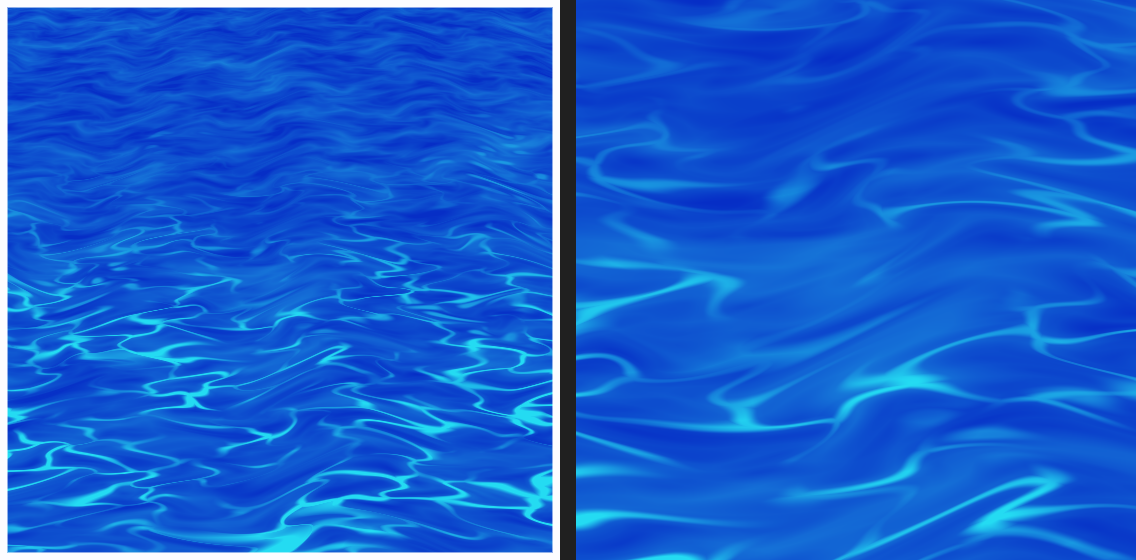
Left, the full canvas; right, a detail of the centre.
A Shadertoy shader for this texture:

```glsl
// Clear blue sea receding from bright caustics below to fine ripples above, in a white frame.
// The canvas is mapped to a receding water plane; warped cellular noise shapes
// both the wave crests (nearest distance) and the caustic net (cell borders).

vec2 hash2(vec2 cell) {
    vec3 h = fract(vec3(cell.xyx) * vec3(0.1031, 0.1030, 0.0973));
    h += dot(h, h.yzx + 33.33);
    return fract((h.xx + h.yz) * h.zy);
}

// Distances to the nearest and second nearest cell points
vec2 cellular(vec2 p) {
    vec2 base = floor(p), f = p - base;
    vec2 nearest = vec2(8.0);
    for (int j = -1; j <= 1; j++)
    for (int i = -1; i <= 1; i++) {
        vec2 cell = vec2(i, j);
        float dist = length(cell + hash2(base + cell + 200.0) - f);
        nearest.y = min(nearest.y, max(nearest.x, dist));
        nearest.x = min(nearest.x, dist);
    }
    return nearest;
}

// Layered sines that bend straight cell borders into liquid curves
vec2 liquidWarp(vec2 p) {
    p += 0.42 * sin(p.yx * vec2(1.3, 1.7) + vec2(0.4, 2.1));
    p += 0.20 * sin(p.yx * vec2(3.7, 2.9) + vec2(4.0, 1.2));
    p += 0.09 * sin(p.yx * vec2(7.9, 6.3) + vec2(1.5, 5.3));
    return p;
}

// Three octaves of crests, long across the view
float ripples(vec2 p) {
    float sum = 0.0, amplitude = 0.46;
    p *= vec2(0.34, 0.6);
    for (int i = 0; i < 3; i++) {
        sum += amplitude * cellular(p).x;
        p = mat2(0.99, 0.12, -0.12, 0.99) * p * 2.03 + 17.3;
        amplitude *= 0.66;
    }
    return sum;
}

vec3 water(vec2 uv) {
    // Receding plane, with crests tilting gently across the width
    float y = uv.y - 0.025 * sin(5.0 * uv.x - 2.0);
    float depth = 1.4 - y;
    vec2 plane = vec2(10.0 * (uv.x - 0.45) / depth, -32.0 * log(depth));
    vec2 flow = liquidWarp(plane);

    // Body of the water with broad light and dark drifts
    float drift = sin(uv.x * 5.0 + 3.0 * sin(uv.y * 6.0)) * sin(uv.y * 17.0 + 2.0 * uv.x);
    float tone = 0.53 + 2.3 * (ripples(flow) - 0.49) + 0.09 * drift;
    vec3 color = mix(vec3(0.035, 0.23, 0.79), vec3(0.08, 0.43, 0.84), clamp(tone, -0.25, 1.6));

    // Caustic net, broken into patches and strongest near the viewer
    float nearness = 1.0 - smoothstep(0.3, 0.78, uv.y);
    float patches = cellular(flow * vec2(0.45, 0.33) + 9.0).x;
    float breaks = cellular(flow * vec2(0.8, 1.1) + 41.0).x;
    float strength = nearness * smoothstep(0.25, 0.75, 0.65 * patches + 0.45 * breaks);
    vec2 net = cellular(flow);
    float border = net.y - net.x;
    float glow = strength * (1.0 - smoothstep(0.0, 0.5, border));
    float line = strength * (1.0 - smoothstep(0.02, 0.08 + 0.22 * breaks, border));
    color = mix(color, vec3(0.10, 0.56, 0.87), 0.5 * glow);
    color = mix(color, vec3(0.14, 0.86, 0.95), min(1.25 * line, 1.0));

    // Small broken glints over the middle distance
    float band = smoothstep(0.2, 0.42, uv.y) * (1.0 - smoothstep(0.55, 0.95, uv.y));
    float spark = 1.0 - smoothstep(0.08, 0.3, cellular(flow * vec2(0.9, 1.2) + 73.0).x);
    float cluster = smoothstep(0.5, 0.85, cellular(plane * vec2(0.3, 0.2) + 5.0).x);
    return mix(color, vec3(0.13, 0.74, 0.92), 0.75 * band * spark * cluster);
}

void mainImage(out vec4 fragColor, in vec2 fragCoord) {
    vec2 uv = fragCoord / iResolution.xy;
    float pixel = 1.0 / min(iResolution.x, iResolution.y);

    // White frame with a smooth inner edge
    vec2 fromCenter = abs(uv - 0.5);
    float frame = smoothstep(-pixel, pixel, max(fromCenter.x, fromCenter.y) - 0.4865);
    fragColor = vec4(mix(water(uv), vec3(0.99, 0.99, 1.0), frame), 1.0);
}
```
